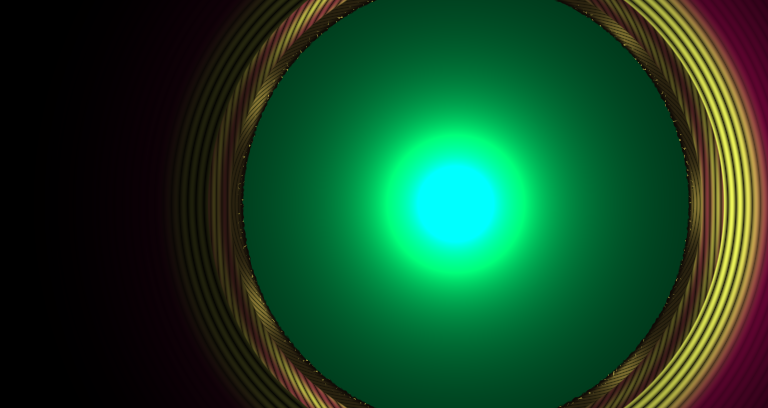
Reproduce this background procedurally as a Shadertoy shader.

```glsl
const vec2 LENS_CENTER = vec2(0.201, 0.0);
const vec2 GLOW_CENTER = vec2(0.176, 0.0);
const float DISC_RADIUS = 0.546;
const float INNER_RIM = 0.578;
const float OUTER_RIM = 0.632;
const vec3 GOLD = vec3(0.95, 0.98, 0.36);
const vec3 CRIMSON = vec3(0.46, 0.02, 0.23);
const vec3 EMBER = vec3(0.055, 0.035, 0.018);

vec2 hashGradient(vec2 cell) {
    vec2 h = vec2(dot(cell, vec2(127.1, 311.7)), dot(cell, vec2(269.5, 183.3)));
    return 2.0 * fract(sin(h) * 43758.5) - 1.0;
}

float gradientNoise(vec2 p) {
    vec2 i = floor(p), f = fract(p);
    vec2 u = f * f * (3.0 - 2.0 * f);
    vec2 e = vec2(0.0, 1.0);
    float low = mix(dot(hashGradient(i), f),
                    dot(hashGradient(i + e.yx), f - e.yx), u.x);
    float high = mix(dot(hashGradient(i + e.xy), f - e.xy),
                     dot(hashGradient(i + e.yy), f - e.yy), u.x);
    return mix(low, high, u.y);
}

float bump(float x, float center, float width) {
    float t = (x - center) / width;
    return exp(-t * t);
}

// Thin dark grooves between broad bright bands
float grooves(float phase) {
    return sqrt(0.5 + 0.5 * cos(6.28318 * phase));
}

float edge(float d, float pixel) {
    return smoothstep(-pixel, pixel, d);
}

vec3 centralGlow(float d) {
    float falloff = pow(0.169 / max(d, 0.01), 1.23);
    return min(vec3(0.0, falloff, 0.48 * falloff), 1.0);
}

// Wide fringes fading from gold to crimson, brightest on the right
vec3 outerFringes(float r, float cosine) {
    float side = exp(1.05 * (cosine - 1.0));
    float redness = smoothstep(0.675, 0.765, r);
    float depth = mix(0.85, 0.2, redness);
    float lines = mix(1.0, grooves((r - OUTER_RIM) * 50.0), depth);
    float fade = exp(-4.5 * max(r - 0.74, 0.0));
    fade *= 1.0 - smoothstep(0.8, 1.15, r) * smoothstep(0.2, -0.8, cosine);
    return mix(GOLD, CRIMSON, redness) * side * lines * fade;
}

// Slanted fringes of the middle ring
vec3 middleRing(float r, float angle) {
    float t = (r - INNER_RIM) / (OUTER_RIM - INNER_RIM);
    float lines = grooves(t * 4.0 + 9.0 * cos(2.0 * angle));
    float light = 0.2 + 0.5 * bump(angle, 0.0, 0.35)
                + 0.55 * bump(angle, 2.2, 0.27) + 0.12 * bump(angle, 0.9, 0.3);
    float tint = 0.5 + 0.5 * cos(6.28318 * (t * 1.2 + 0.7 * cos(2.0 * angle)));
    vec3 color = mix(GOLD, CRIMSON * 1.2, 0.75 * tint);
    return EMBER + color * light * mix(0.25, 1.0, lines);
}

// Dense dark ring with highlights and gold specks
vec3 innerRing(float r, float angle, vec2 p) {
    float t = (r - DISC_RADIUS) / (INNER_RIM - DISC_RADIUS);
    float lines = grooves(t * 4.0 - 16.0 * cos(2.0 * angle));
    float light = 0.13 + 0.45 * bump(angle, 0.0, 0.13)
                + 0.4 * bump(angle, 0.82, 0.12) + 0.45 * bump(angle, 2.68, 0.13);
    float speck = smoothstep(0.15, 0.5, gradientNoise(p * 150.0));
    float dust = speck * (1.0 - smoothstep(0.0, 0.6, t));
    vec3 color = mix(GOLD, CRIMSON, 0.25 * lines);
    float profile = smoothstep(0.0, 0.45, t) * mix(0.35, 1.0, lines);
    return EMBER + color * (light * profile + 0.65 * dust);
}

void mainImage(out vec4 fragColor, in vec2 fragCoord) {
    float pixel = 1.0 / iResolution.y;
    vec2 p = (fragCoord - 0.5 * iResolution.xy) * pixel;
    vec2 q = p - LENS_CENTER;
    float r = length(q);
    float angle = atan(abs(q.y), q.x);

    // Rough edge of the glowing disc
    float discEdge = r - DISC_RADIUS + 0.005 * gradientNoise(p * 110.0);

    // Layers from the center outward
    vec3 color = centralGlow(length(p - GLOW_CENTER));
    color = mix(color, innerRing(r, angle, p), edge(discEdge, pixel));
    color = mix(color, middleRing(r, angle), edge(r - INNER_RIM, pixel));
    color = mix(color, outerFringes(r, q.x / max(r, 0.001)), edge(r - OUTER_RIM, pixel));
    fragColor = vec4(clamp(color, 0.0, 1.0), 1.0);
}
```
